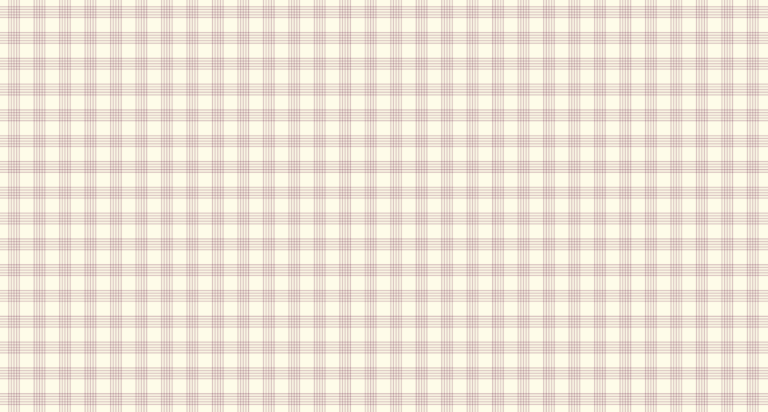
Write a Shadertoy shader that draws this pattern.

```glsl
// Fine tattersall check: bands of five thin rose lines cross on cream cloth.
// Each line is box-filtered over the pixel and lies on a faint, soft-edged wash.
// Gradient noise varies the strength of the dye from line to line.

const vec2  REPEATS      = vec2(30.15, 15.97);  // bands across and down
const vec2  BAND_CENTRE  = vec2(0.55, 0.50);    // band position in its repeat
const int   LINE_COUNT   = 5;
const float LINE_SPACING = 0.104;               // in repeats
const float LINE_WIDTH   = 0.045;               // in repeats
const float LINE_DYE     = 0.62;
const float WASH_DYE     = 0.14;                // dye bled between the lines
const float WASH_WIDTH   = 0.49;                // in repeats
const float WASH_SOFT    = 0.03;                // half width of the wash edge
const float DYE_WEAR     = 0.30;                // strength of line variation
const vec3  CREAM        = vec3(0.997, 0.990, 0.912);
const vec3  ROSE_TINT    = vec3(0.838, 0.750, 0.808);  // multiplies the ground

float hash(float n) {
    return fract(sin(n * 127.1) * 437.585);
}

// 1D gradient noise, roughly -0.5 to 0.5
float gradientNoise(float x) {
    float cell = floor(x);
    float f = x - cell;
    float left = (hash(cell) * 2.0 - 1.0) * f;
    float right = (hash(cell + 1.0) * 2.0 - 1.0) * (f - 1.0);
    return mix(left, right, f * f * f * (f * (f * 6.0 - 15.0) + 10.0));
}

// Share of a pixel covered by a line at the given offset from its centre
float lineCoverage(float offset, float pixel) {
    float low = max(offset - 0.5 * pixel, -0.5 * LINE_WIDTH);
    float high = min(offset + 0.5 * pixel, 0.5 * LINE_WIDTH);
    return max(high - low, 0.0) / pixel;
}

// Dye laid down by the bands along one axis
float bandDye(float position, float centre, float pixel, float seed) {
    float shifted = position - centre + 0.5;
    float band = floor(shifted);
    float local = fract(shifted) - 0.5;

    float soft = max(WASH_SOFT, 0.5 * pixel);
    float edge = abs(local) - 0.5 * WASH_WIDTH;
    float dye = WASH_DYE * (1.0 - smoothstep(-soft, soft, edge));

    for (int i = 0; i < LINE_COUNT; i++) {
        float index = float(i) - 0.5 * float(LINE_COUNT - 1);
        float wear = gradientNoise(band * 2.37 + float(i) * 0.43 + seed);
        float strength = LINE_DYE * (1.0 + DYE_WEAR * wear * 2.0);
        dye += strength * lineCoverage(local - index * LINE_SPACING, pixel);
    }
    return dye;
}

void mainImage(out vec4 fragColor, in vec2 fragCoord) {
    vec2 pixel = REPEATS / iResolution.xy;
    vec2 position = fragCoord * pixel;

    float warp = bandDye(position.x, BAND_CENTRE.x, pixel.x, 11.3);
    float weft = bandDye(position.y, BAND_CENTRE.y, pixel.y, 47.8);

    // Translucent dyes deepen where the bands cross
    vec3 colour = CREAM * mix(vec3(1.0), ROSE_TINT, warp);
    colour *= mix(vec3(1.0), ROSE_TINT, weft);
    fragColor = vec4(colour, 1.0);
}
```
